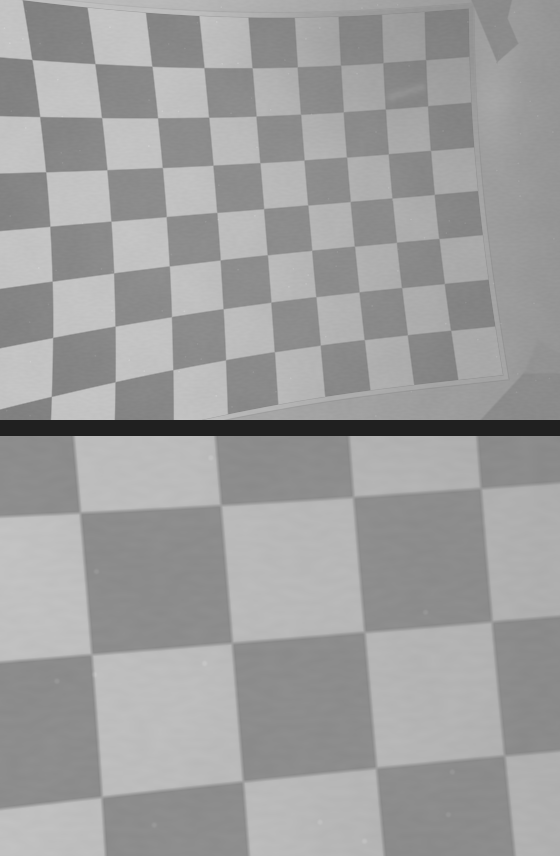
Top, the full canvas; bottom, a detail of the centre.
A WebGL 2 fragment shader for this pattern:

```glsl
#version 300 es
precision highp float;
// A grey checkered sheet, bent and seen at an angle, lying on a plain table.
// A cubic surface maps grid cells to the canvas; Newton steps invert it, and
// soft light, dust, a smudge and tape flaps are laid over the squares.
uniform vec2 u_resolution;
out vec4 fragColor;

const float PI = 3.14159265;
const float UNITS = 576.0;              // layout units per canvas height
const vec2 CELLS = vec2(9.0, 8.0);      // squares to the right and lower edges
const float MARGIN = 6.0;               // blank rim of the sheet
const float EDGE_BLUR = 0.9;            // half width of soft edges
const float SEAM_DEPTH = 0.02;          // dark hairline between squares
const float LIGHT_LEFT = 0.765, LIGHT_RIGHT = 0.66;
const float DARK_MID = 0.55, DARK_FAR = 0.505;
const float TABLE_LEFT = 0.67, TABLE_RIGHT = 0.61;
const float FLAP = 0.545;
const float GRAIN = 0.014;

float hash(vec2 p) {
  vec3 q = fract(vec3(p.xyx) * 0.1031);
  q += dot(q, q.yzx + 33.33);
  return fract((q.x + q.y) * q.z);
}

float corner(vec2 cell, vec2 offset) {
  float a = 2.0 * PI * hash(cell);
  return dot(vec2(cos(a), sin(a)), offset);
}

float gradientNoise(vec2 p) {
  vec2 i = floor(p), f = p - i, e = vec2(1.0, 0.0);
  vec2 s = f * f * f * (f * (f * 6.0 - 15.0) + 10.0);
  return mix(mix(corner(i, f), corner(i + e.xy, f - e.xy), s.x),
             mix(corner(i + e.yx, f - e.yx), corner(i + e.xx, f - e.xx), s.x), s.y);
}

// Grid position to layout position, y down
vec2 sheet(vec2 g) {
  float n = g.x / 3.0, k = g.y - 4.0;
  vec2 middle = vec2(69.0, 311.0) + n * (vec2(264.67, -22.33)
              + n * (vec2(-42.0, 4.0) + n * vec2(6.333, -0.667)));
  vec2 slope = vec2(4.45 + 0.48 * n, 74.75 + n * (-14.14 + n * (4.675 - 0.533 * n)));
  vec2 bend = vec2(-1.25 + n * (1.09 - 0.15 * n), 0.25 - 0.06 * n);
  vec2 twist = vec2(0.0, 0.25 - 0.023 * n);
  return middle + k * (slope + k * (bend + k * twist));
}

mat2 sheetSlope(vec2 g) {
  const float h = 0.05;
  return mat2(sheet(g + vec2(h, 0.0)) - sheet(g - vec2(h, 0.0)),
              sheet(g + vec2(0.0, h)) - sheet(g - vec2(0.0, h))) / (2.0 * h);
}

float lineSide(vec2 p, vec2 a, vec2 b) {
  vec2 d = normalize(b - a);
  return d.x * (p.y - a.y) - d.y * (p.x - a.x);
}

// Coverage of a triangle, corners clockwise on the canvas
float triangle(vec2 p, vec2 a, vec2 b, vec2 c, float soft) {
  float inside = min(lineSide(p, a, b), min(lineSide(p, b, c), lineSide(p, c, a)));
  return smoothstep(-soft, soft, inside);
}

float segmentDistance(vec2 p, vec2 a, vec2 b) {
  vec2 d = b - a;
  return length(p - a - d * clamp(dot(p - a, d) / dot(d, d), 0.0, 1.0));
}

void main() {
  float unit = UNITS / u_resolution.y;
  vec2 p = gl_FragCoord.xy * unit;
  p.y = UNITS - p.y;
  float soft = max(EDGE_BLUR, 0.75 * unit);

  // Invert the bent sheet
  vec2 g = vec2((p.x - 50.0) / 68.0, p.y / 68.0);
  for (int i = 0; i < 6; i++) g += inverse(sheetSlope(g)) * (p - sheet(g));
  mat2 slope = sheetSlope(g);
  vec2 cell = vec2(length(slope[0]), length(slope[1]));

  // Light across the sheet
  float across = smoothstep(150.0, 700.0, p.x);
  float shade = smoothstep(280.0, 500.0, p.x + 0.3 * p.y) * (1.0 - smoothstep(20.0, 270.0, p.y));
  float light = mix(LIGHT_LEFT, LIGHT_RIGHT, across) - 0.065 * shade;
  float far = smoothstep(0.2, 0.75, length((p - vec2(340.0, 310.0)) / UNITS));
  float dark = mix(DARK_MID, DARK_FAR, far);

  // Checkered squares with fine seams
  vec2 edge = sin(PI * g) / PI * cell;
  vec2 wave = clamp(edge / soft, -1.0, 1.0);
  float squares = mix(light, dark, 0.5 + 0.5 * wave.x * wave.y);
  squares -= SEAM_DEPTH * (1.0 - smoothstep(0.0, 2.0 * soft, min(abs(edge.x), abs(edge.y))));

  // Table, rim and board
  float outside = max((g.x - CELLS.x) * cell.x, max(-g.y, g.y - CELLS.y) * cell.y);
  float grey = mix(TABLE_LEFT, TABLE_RIGHT, across) - 0.025 * smoothstep(680.0, 768.0, p.x);
  grey += 0.06 * (1.0 - across) * (1.0 - smoothstep(0.0, 60.0, p.y));
  grey += 0.035 * exp(-dot((p - vec2(675.0, 130.0)) / vec2(28.0, 80.0), (p - vec2(675.0, 130.0)) / vec2(28.0, 80.0)));
  grey = mix(grey, light - 0.02, 1.0 - smoothstep(MARGIN - soft, MARGIN + soft, outside));
  grey -= 0.03 * (1.0 - smoothstep(0.0, 1.5, abs(outside - MARGIN - 1.0)));
  grey = mix(grey, squares, 1.0 - smoothstep(-soft, soft, outside));

  // Tape flaps at the right
  float top = max(triangle(p, vec2(643, -8), vec2(704, -8), vec2(682, 86), 1.5),
                  triangle(p, vec2(694, 20), vec2(711, 60), vec2(681, 86), 1.5));
  float low = triangle(p, vec2(718, 512), vec2(1200, 512), vec2(600, 640), 2.0);
  float fold = triangle(p, vec2(738, 466), vec2(800, 505), vec2(715, 520), 3.0);
  grey = mix(grey, FLAP + 0.025, 0.7 * fold);
  grey = mix(grey, FLAP, max(top, low));

  // Smudge, dust and grain
  grey += 0.045 * exp(-0.025 * pow(segmentDistance(p, vec2(537, 133), vec2(578, 120)), 2.0));
  vec2 patchId = floor(p / 24.0);
  vec2 speck = (patchId + 0.2 + 0.6 * vec2(hash(patchId + 7.0), hash(patchId + 19.0))) * 24.0;
  grey += 0.04 * step(0.85, hash(patchId)) * (1.0 - smoothstep(0.4, 1.8, length(p - speck)));
  grey += GRAIN * (gradientNoise(p * vec2(0.12, 0.3)) + 0.8 * gradientNoise(p * 0.025));
  fragColor = vec4(vec3(grey), 1.0);
}
```
